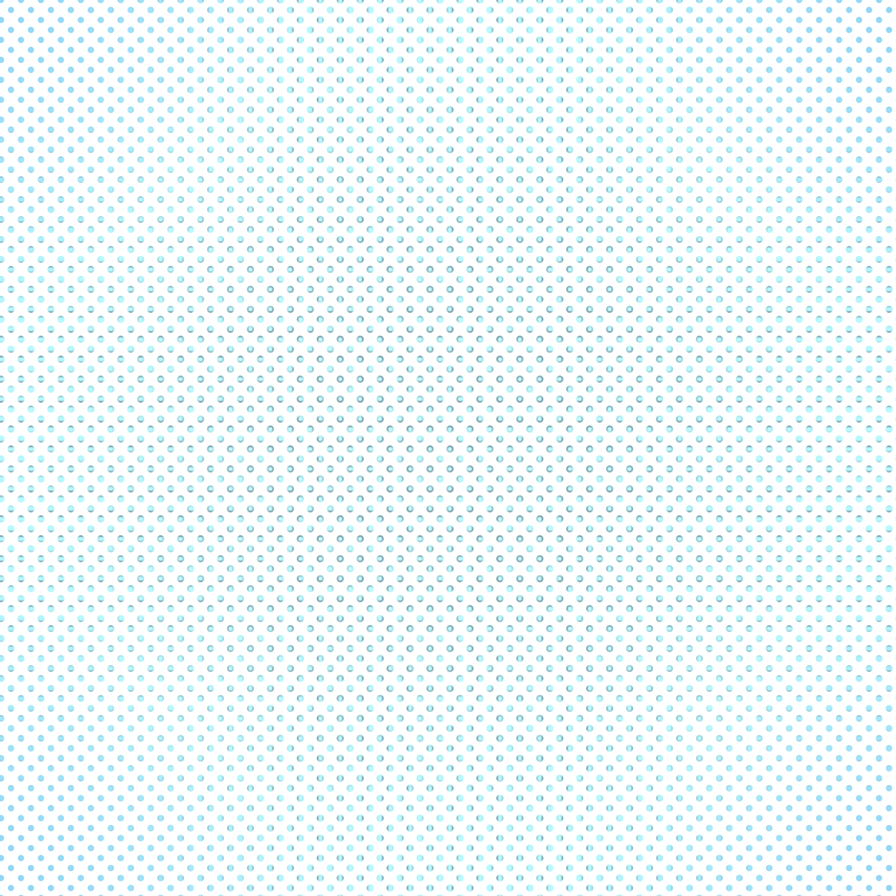
Reproduce this pattern procedurally as a WebGL 2 fragment shader.

```glsl
#version 300 es
precision highp float;
// Staggered lattice of tiny aqua dots on white, with grey rims that beat and fade outward.

#define REPEATS 44.9
#define DOT_RADIUS 0.155
#define RIM_GROWTH 0.025
#define BEAT_PERIOD 18.0
#define BEAT_CENTRE vec2(43.0, 47.0)
#define SIDE_SHIFT 0.14
#define LATTICE_SHIFT vec2(0.1, 0.0)
#define SKY vec3(0.57, 0.84, 0.97)
#define AQUA vec3(0.72, 0.98, 1.0)
#define RIM_GREY vec3(0.50, 0.63, 0.67)

uniform vec2 u_resolution;
out vec4 outColor;

const float TAU = 6.2831853;

// Nearest site whose two half-cell indices share the same parity.
vec2 nearestSite(vec2 g) {
  vec2 evenSite = 2.0 * floor(g * 0.5 + 0.5);
  vec2 oddSite = 2.0 * floor(g * 0.5) + 1.0;
  return distance(g, evenSite) < distance(g, oddSite) ? evenSite : oddSite;
}

// Strength of the rim on the chosen side of each axis.
vec2 sideStrength(vec2 site, vec2 side) {
  vec2 steps = site - BEAT_CENTRE;
  vec2 phase = steps / BEAT_PERIOD + 0.5 * mod(steps, 2.0);
  return 0.5 + 0.5 * cos(TAU * (phase - SIDE_SHIFT * side));
}

void main() {
  vec2 uv = gl_FragCoord.xy / u_resolution;
  uv.y = 1.0 - uv.y;

  // Lattice, measured in half cells from the upper left
  vec2 g = uv * 2.0 * REPEATS - LATTICE_SHIFT;
  vec2 site = nearestSite(g);
  vec2 offset = (g - site) * 0.5;
  float r = length(offset);
  vec2 dir = offset / max(r, 1e-4);

  // Rims fade separately toward the vertical and horizontal borders
  vec2 siteUv = (site + LATTICE_SHIFT) / (2.0 * REPEATS);
  vec2 fade = 1.0 - smoothstep(0.2, 1.0, abs(2.0 * siteUv - 1.0));
  vec2 strength = fade * sideStrength(site, sign(offset));
  float rim = dot(dir * dir, strength);

  // Dot body: blue near the corners, aqua and paler toward the middle
  vec3 body = mix(SKY, AQUA, clamp(fade.x + fade.y, 0.0, 1.0));
  float core = 1.0 - smoothstep(0.0, 0.10, r);
  body = mix(body, vec3(1.0), 0.45 * core * fade.x * fade.y);
  body = mix(body, RIM_GREY, rim * smoothstep(0.05, 0.13, r));

  // Soft edge about one and a half pixels wide
  float aa = 0.8 * REPEATS / min(u_resolution.x, u_resolution.y);
  float edge = DOT_RADIUS + RIM_GROWTH * max(fade.x, fade.y);
  float cover = 1.0 - smoothstep(edge - aa, edge + aa, r);

  outColor = vec4(mix(vec3(1.0), body, cover), 1.0);
}
```
